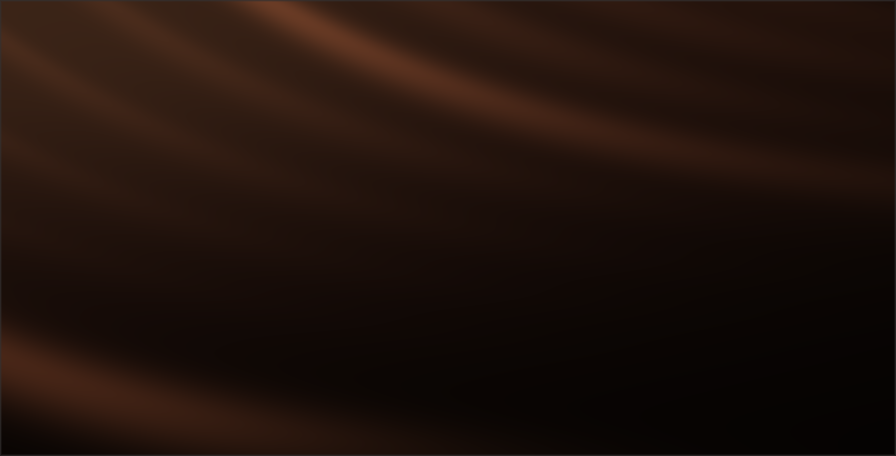
A Shadertoy shader for this background:

```glsl
// Dark silk-like backdrop: a warm glow from the upper left, crossed by a
// family of curved light folds and one broad fold along the lower left.
// Folds are exponential curves with soft, asymmetric Gaussian profiles.

const vec3 SHADOW_COLOR = vec3(0.015, 0.011, 0.006);
const vec3 GLOW_COLOR   = vec3(0.215, 0.130, 0.085);
const vec3 GLOW_GAMMA   = vec3(1.0, 1.2, 1.15);   // reddens the falloff
const vec3 FOLD_COLOR   = vec3(1.0, 0.53, 0.32);
const vec3 FRAME_COLOR  = vec3(0.20, 0.19, 0.19);

const vec2  GLOW_FALLOFF  = vec2(1.5, 2.5);
const int   FIRST_FOLD    = -5;
const int   LAST_FOLD     = 3;
const float MAIN_START    = 0.2995;  // where fold 0 meets the top edge
const float FOLD_SPACING  = 0.1875;
const float FOLD_STRETCH  = 0.0046;
const float FOLD_LENGTH   = 0.443;   // horizontal decay of the slope
const float FOLD_FADE     = 0.41;    // depth at which folds dim
const float MAIN_STRENGTH = 0.21;
const float SIDE_STRENGTH = 0.065;
const vec2  FOLD_WIDTH    = vec2(0.031, 0.047);  // above, below the crest

const float BROAD_TOP      = 0.782;
const float BROAD_DROP     = 0.29;
const float BROAD_LENGTH   = 0.37;
const float BROAD_REACH    = 0.45;
const float BROAD_STRENGTH = 0.22;
const vec2  BROAD_WIDTH    = vec2(0.075, 0.10);

// Soft crest; offset is positive below it.
float crest(float offset, vec2 width) {
    float d = offset / (offset < 0.0 ? width.x : width.y);
    return exp(-d * d);
}

// Curve that falls steeply, then levels out.
float easedDrop(float x, float depth, float span) {
    return depth * (1.0 - exp(-x / span));
}

// Light from the repeated folds; p.y runs downward.
float foldLight(vec2 p) {
    float light = 0.0;
    vec2 width = FOLD_WIDTH * (1.0 + vec2(0.9, 0.55) * p.x);
    for (int i = FIRST_FOLD; i <= LAST_FOLD; i++) {
        float k = float(i);
        float start = MAIN_START + FOLD_SPACING * k + FOLD_STRETCH * k * k;
        float depth = 0.668 - 0.512 * start;
        float offset = p.y - easedDrop(p.x - start, depth, FOLD_LENGTH);
        float strength = i == 0 ? MAIN_STRENGTH : SIDE_STRENGTH;
        light += strength * crest(offset, width);
    }
    float fade = p.y / FOLD_FADE;
    return light * exp(-fade * fade);
}

// Light from the wide fold at the lower left.
float broadLight(vec2 p) {
    float center = BROAD_TOP + easedDrop(p.x, BROAD_DROP, BROAD_LENGTH);
    float reach = p.x / BROAD_REACH;
    return BROAD_STRENGTH * exp(-reach * reach) * crest(p.y - center, BROAD_WIDTH);
}

// Thin line along the canvas edge, in units of canvas height.
float frameMask(vec2 uv) {
    vec2 edge = min(uv, 1.0 - uv) * vec2(iResolution.x / iResolution.y, 1.0);
    return 1.0 - smoothstep(0.0015, 0.0045, min(edge.x, edge.y));
}

void mainImage(out vec4 fragColor, in vec2 fragCoord) {
    vec2 uv = fragCoord / iResolution.xy;
    vec2 p = vec2(uv.x, 1.0 - uv.y);

    // Ambient glow
    float glow = exp(-dot(GLOW_FALLOFF, p * p));
    vec3 color = SHADOW_COLOR + GLOW_COLOR * pow(vec3(glow), GLOW_GAMMA);

    // Folds and frame
    color += FOLD_COLOR * (foldLight(p) + broadLight(p));
    color = mix(color, FRAME_COLOR, 0.7 * frameMask(uv));

    fragColor = vec4(color, 1.0);
}
```
